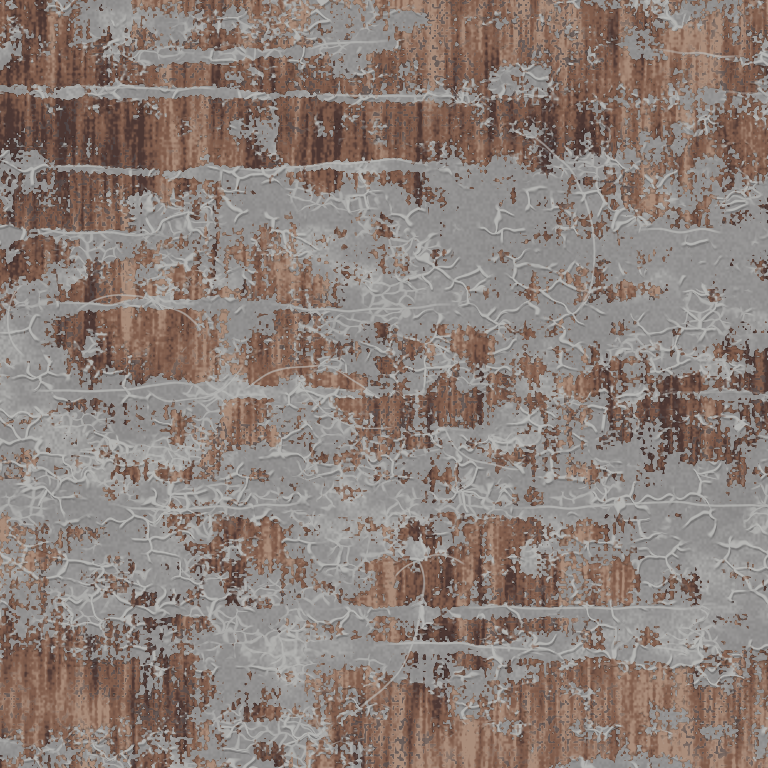
Reproduce this texture procedurally as a WebGL 2 fragment shader.

```glsl
#version 300 es
precision highp float;
// Weathered grey paint flaking off vertically grained brown wood.
// Layered noise sets the paint cover, cellular borders give raised pale cracks,
// and loops add the horizontal ledges and the long curved scratches.

#define PAINT_BIAS 0.075
#define PAINT_SOFT 0.035
#define CRACK_CELLS vec2(25.0, 37.0)
#define FINE_CELLS vec2(52.0, 74.0)
#define CRACK_WIDTH 0.0011
#define LEDGES 11
#define SCRATCHES 9
#define PAINT_GREY vec3(0.565, 0.560, 0.558)
#define PAINT_PALE vec3(0.730, 0.730, 0.720)
#define WOOD_DARK vec3(0.300, 0.220, 0.205)
#define WOOD_BROWN vec3(0.500, 0.365, 0.300)
#define WOOD_TAN vec3(0.660, 0.550, 0.480)

uniform vec2 u_resolution;
out vec4 fragColor;

float hash(vec2 p) {
    vec3 q = fract(vec3(p.xyx) * 0.1031);
    q += dot(q, q.yzx + 33.33);
    return fract((q.x + q.y) * q.z);
}

vec2 hash2(vec2 p) { return vec2(hash(p), hash(p + 57.3)); }

float noise(vec2 p) {
    vec2 i = floor(p), f = fract(p);
    f = f * f * (3.0 - 2.0 * f);
    return mix(mix(hash(i), hash(i + vec2(1, 0)), f.x),
               mix(hash(i + vec2(0, 1)), hash(i + vec2(1, 1)), f.x), f.y);
}

float fbm(vec2 p) {
    float sum = 0.0, amp = 0.53;
    for (int i = 0; i < 4; i++) {
        sum += amp * noise(p);
        p = p * 2.03 + 17.7;
        amp *= 0.5;
    }
    return sum;
}

// Distance to the nearest border between cells, in cell units.
float cellBorder(vec2 p) {
    vec2 base = floor(p), f = fract(p), nearest = vec2(8.0);
    for (int y = -1; y <= 1; y++)
        for (int x = -1; x <= 1; x++) {
            vec2 g = vec2(x, y), r = g + hash2(base + g) - f;
            if (dot(r, r) < dot(nearest, nearest)) nearest = r;
        }
    float border = 8.0;
    for (int y = -2; y <= 2; y++)
        for (int x = -2; x <= 2; x++) {
            vec2 g = vec2(x, y), r = g + hash2(base + g) - f, d = r - nearest;
            if (dot(d, d) > 1e-4)
                border = min(border, dot(0.5 * (nearest + r), normalize(d)));
        }
    return border;
}

// Soft line of a given half width around zero distance.
float stroke(float dist, float halfWidth, float px) {
    return 1.0 - smoothstep(halfWidth - 0.5 * px, halfWidth + px, abs(dist));
}

float cracks(vec2 p, vec2 cells, float gate, float px) {
    vec2 bend = vec2(noise(p * 70.0), noise(p * 70.0 + 31.0)) - 0.5;
    float d = cellBorder((p + 0.014 * bend) * cells) / cells.y;
    float broken = smoothstep(gate, gate + 0.12, fbm(p * vec2(23.0, 31.0) + cells));
    return broken * stroke(d, CRACK_WIDTH, px);
}

// x: paint held along horizontal ledges, y: their pale crest.
vec2 ledges(vec2 p, float px) {
    vec2 sum = vec2(0.0);
    for (int i = 0; i < LEDGES; i++) {
        float k = float(i), seed = k * 13.7 + 3.0;
        float y = (k + 0.2 + 0.6 * hash(vec2(seed, 5.0))) / float(LEDGES);
        float d = p.y - y - 0.022 * (noise(vec2(p.x * 4.0, seed)) - 0.5)
                - 0.006 * (noise(vec2(p.x * 35.0, seed)) - 0.5);
        float present = smoothstep(0.3, 0.5, noise(vec2(p.x * 3.0, seed + 40.0)));
        float thick = 0.001 + 0.008 * noise(vec2(p.x * 14.0, seed + 9.0));
        sum.x = max(sum.x, present * stroke(d, thick, 4.0 * px));
        float lit = smoothstep(0.45, 0.65, noise(vec2(p.x * 9.0, seed + 70.0)));
        sum.y = max(sum.y, present * lit * stroke(d - thick, 0.0011, px));
    }
    return sum;
}

float scratches(vec2 p, float px) {
    float sum = 0.0;
    for (int i = 0; i < SCRATCHES; i++) {
        vec2 seed = vec2(float(i) * 7.1, 2.0), r = p - hash2(seed) * vec2(0.75, 1.0);
        float radius = 0.05 + 0.16 * hash(seed + 9.0), turn = 6.2832 * hash(seed + 4.0);
        float facing = dot(normalize(r + 1e-5), vec2(cos(turn), sin(turn)));
        float d = length(r) - radius + 0.012 * (noise(p * 28.0) - 0.5);
        sum = max(sum, stroke(d, 0.0009, px) * smoothstep(0.72, 0.82, facing));
    }
    return sum;
}

void main() {
    vec2 p = gl_FragCoord.xy / u_resolution.y;
    float px = 1.0 / u_resolution.y;

    // Wood: long streaks, fine fibres and dark pits.
    float streak = fbm(p * vec2(75.0, 5.0)), fibre = noise(p * vec2(270.0, 24.0));
    float speck = noise(p * vec2(330.0, 300.0)), stain = fbm(p * vec2(7.0, 6.0) + 80.0);
    float edgeZone = 1.0 - smoothstep(0.07, 0.17, p.y) * (1.0 - smoothstep(0.74, 0.92, p.y));
    float tone = 0.5 + 0.9 * (streak - 0.5) + 0.5 * (fibre - 0.5) + 0.9 * (stain - 0.5)
               + 0.35 * (speck - 0.5) + 0.1 * edgeZone;
    vec3 wood = mix(WOOD_DARK, WOOD_BROWN, smoothstep(0.1, 0.5, tone));
    wood = mix(wood, WOOD_TAN, smoothstep(0.48, 0.92, tone));
    float pits = smoothstep(0.62, 0.78, speck) * smoothstep(0.4, 0.6, fbm(p * 14.0 + 9.0));
    wood = mix(wood, vec3(0.31, 0.29, 0.30), 0.7 * pits);

    // Paint cover: wide horizontal sheets with ragged, grain-torn edges.
    vec2 ledge = ledges(p, px);
    float cover = PAINT_BIAS - 0.2 * edgeZone + 0.16 * (smoothstep(0.2, 0.9, p.x) - 0.5)
                + 1.1 * (fbm(p * vec2(3.2, 8.5) + 4.0) - 0.5)
                + 0.85 * (fbm(p * vec2(26.0, 42.0)) - 0.5)
                + 0.26 * (noise(p * vec2(190.0, 26.0) + 6.0) - 0.5)
                + 0.34 * (noise(p * 310.0 + 21.0) - 0.5) + 0.42 * ledge.x;
    float paint = smoothstep(-PAINT_SOFT, PAINT_SOFT, cover);
    wood *= 1.0 - 0.2 * smoothstep(-0.13, 0.0, cover);

    float worn = smoothstep(0.53, 0.75, fbm(p * vec2(13.0, 19.0) + 50.0));
    vec3 grey = PAINT_GREY + 0.05 * (speck - 0.5) + 0.04 * (fbm(p * 9.0) - 0.5);
    grey = mix(grey, PAINT_PALE, 0.45 * worn * (0.5 + 0.8 * speck));
    vec3 color = mix(wood, grey, paint);

    // Raised pale lines with a faint shadow below.
    float near = smoothstep(-0.2, 0.03, cover);
    float line = max(cracks(p, CRACK_CELLS, 0.46, px), 0.75 * cracks(p, FINE_CELLS, 0.53, px));
    float shade = cracks(p + vec2(-0.001, 0.003), CRACK_CELLS, 0.46, px);
    color *= 1.0 - 0.17 * near * shade * (1.0 - line);
    line = max(line * near, max(0.85 * ledge.y, 0.8 * scratches(p, px)));
    color = mix(color, PAINT_PALE, 0.85 * line);

    fragColor = vec4(color, 1.0);
}
```
